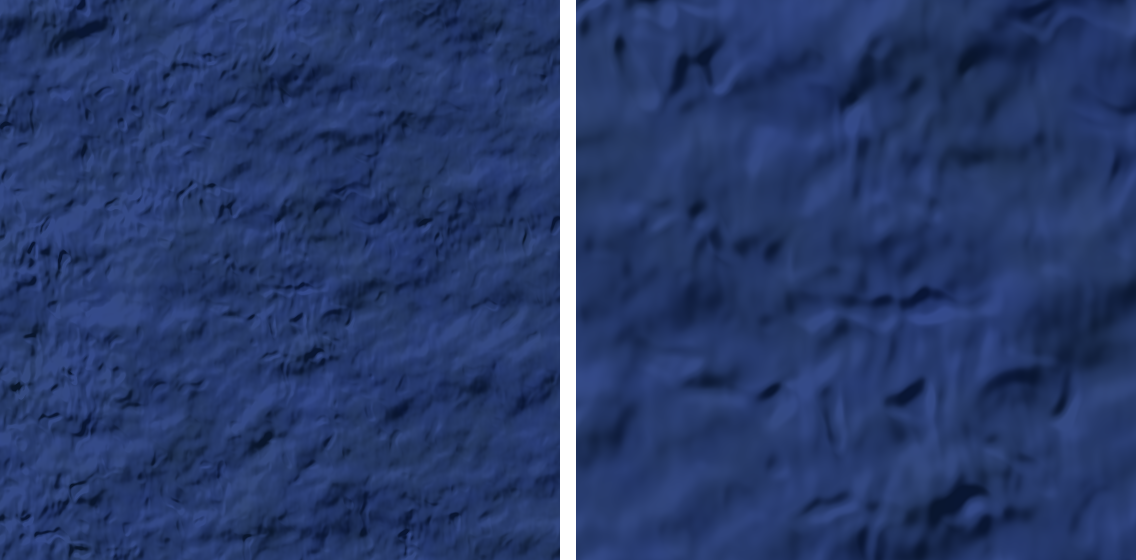
Left: the whole. Right: its middle third, enlarged.
A three.js fragment shader for this texture:

```glsl
// Rough blue plaster: a height field of warped gradient noise, lit from the
// upper left. Broad swells, small lumps, dents, broken scarps and patches of
// upright grit are summed, and the slope toward the light picks the colour.
varying vec2 vUv;

// Sine-free hash giving a vector in -1..1
vec2 hashVector(vec2 cell) {
  vec3 q = fract(cell.xyx * vec3(0.1031, 0.1030, 0.0973));
  q += dot(q, q.yzx + 33.33);
  return fract((q.xx + q.yz) * q.zy) * 2.0 - 1.0;
}

float cornerValue(vec2 cell, vec2 local, vec2 corner) {
  return dot(hashVector(cell + corner), local - corner);
}

// Gradient noise, roughly -0.7..0.7
float noise(vec2 p) {
  vec2 cell = floor(p);
  vec2 f = fract(p);
  vec2 u = f * f * f * (f * (f * 6.0 - 15.0) + 10.0);
  float low = mix(cornerValue(cell, f, vec2(0.0, 0.0)),
                  cornerValue(cell, f, vec2(1.0, 0.0)), u.x);
  float high = mix(cornerValue(cell, f, vec2(0.0, 1.0)),
                   cornerValue(cell, f, vec2(1.0, 1.0)), u.x);
  return mix(low, high, u.y);
}

// Where the surface is coarse; more so toward the left
float roughness(vec2 p) {
  float patches = noise(p * vec2(4.0, 7.0) + 7.3) + 0.6 * noise(p * 14.0 + 2.1);
  return smoothstep(-0.25, 0.45, patches + 0.35 * (0.5 - p.x));
}

float plasterHeight(vec2 p, float rough) {
  vec2 warped = p + 0.012 * vec2(noise(p * 15.0 + 3.7), noise(p * 15.0 + 41.2));
  warped += 0.004 * vec2(noise(p * 45.0 + 8.3), noise(p * 45.0 + 71.6));
  vec2 slanted = mat2(0.8, -0.6, 0.6, 0.8) * warped;

  // Broad swells, wider than tall
  float height = 0.050 * noise(warped * vec2(5.0, 9.0) + 1.4);
  height += 0.021 * noise(warped * vec2(15.0, 18.0) + 17.6);

  // Small lumps, slightly slanted, and scattered dents
  height += 0.010 * noise(slanted * vec2(31.0, 39.0) + 5.2);
  float dents = smoothstep(0.1, 0.42, noise(warped * vec2(42.0, 34.0) + 61.0));
  height -= 0.006 * (0.4 + rough) * dents;

  // Scarps along the edges of paint layers, broken into short pieces
  float layer = noise(warped * vec2(9.0, 14.0) + 29.5) + 0.35 * noise(warped * 36.0);
  float broken = smoothstep(-0.1, 0.3, noise(p * 21.0 + 53.0));
  height += 0.006 * rough * broken * smoothstep(0.0, 0.18, layer);

  // Fine upright grit inside the coarse patches
  height += (0.0015 + 0.0055 * rough * rough) * noise(warped * vec2(88.0, 50.0) + 9.0);
  return height;
}

void main() {
  // Slope toward the light: positive faces it, negative is shaded
  vec2 lightStep = 0.005 * vec2(-0.6, 0.8);
  float rough = roughness(vUv);
  float slope = (plasterHeight(vUv, rough)
               - plasterHeight(vUv + lightStep, rough)) / 0.005;
  slope *= mix(1.2, 0.8, vUv.x);

  // Slow drifts of tone and a faint surface grain
  slope += 0.5 * noise(vUv * vec2(2.5, 4.0) + 12.0) + 0.3 * (0.5 - vUv.x);
  slope += 0.4 * noise(vUv * vec2(7.0, 11.0) + 33.0);
  slope += 0.15 * noise(vUv * vec2(140.0, 90.0));

  // Paint colours from shadow to lit face
  vec3 midBlue = vec3(0.145, 0.222, 0.415);
  vec3 litBlue = vec3(0.205, 0.290, 0.525);
  vec3 shadowBlue = vec3(0.035, 0.085, 0.195);
  vec3 color = mix(midBlue, litBlue, smoothstep(-0.2, 0.95, slope));
  color = mix(color, shadowBlue, smoothstep(0.0, 1.3, -slope));

  // Uneven pigment: some areas greyer, some purer blue
  color.b += 0.05 * noise(vUv * vec2(10.0, 8.0) + 81.0);
  color.b += 0.03 * noise(vUv * 40.0 + 23.0);

  gl_FragColor = vec4(color, 1.0);
}
```
